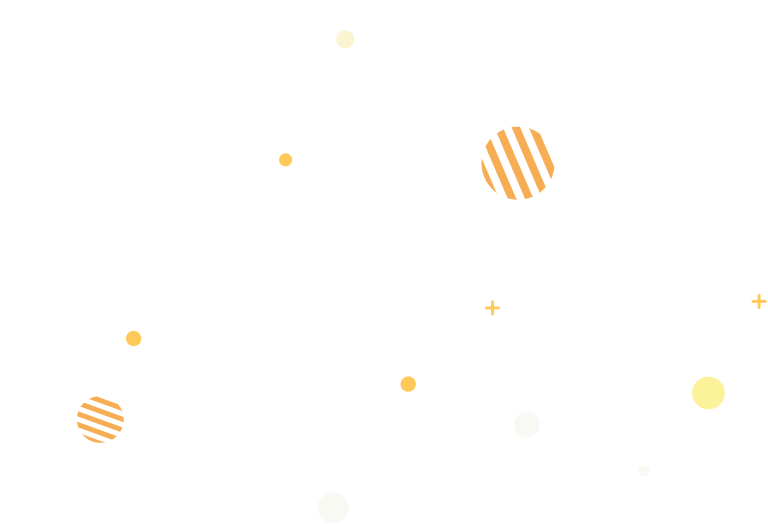
Give the GLSL for this background, as a Shadertoy shader.

```glsl
const vec3 AMBER = vec3(1.0, 0.79, 0.35);
const vec3 ORANGE = vec3(0.965, 0.68, 0.325);

// Antialiased coverage of a signed distance, one pixel wide
float coverage(float dist) {
    return clamp(0.5 - dist * iResolution.y, 0.0, 1.0);
}

float circleDist(vec2 p, float radius) {
    return length(p) - radius;
}

// Plus sign with rounded arm ends
float plusDist(vec2 p, float arm, float halfWidth) {
    p = abs(p);
    if (p.y > p.x) p = p.yx;
    return length(vec2(max(p.x - arm + halfWidth, 0.0), p.y)) - halfWidth;
}

// Disc cut into parallel bands; angle is the direction across the bands
float stripedDiscDist(vec2 p, float radius, float angle) {
    float period = 0.433 * radius;
    float across = dot(p, vec2(cos(angle), sin(angle))) + 0.101 * radius;
    float band = abs(mod(across + 0.5 * period, period) - 0.5 * period);
    return max(circleDist(p, radius), band - 0.107 * radius);
}

void mainImage(out vec4 fragColor, in vec2 fragCoord) {
    vec2 p = fragCoord / iResolution.y;
    vec3 color = vec3(1.0);

    // Plain dots: centre, radius, palette index
    vec3 palette[4] = vec3[4](
        AMBER,
        vec3(0.98, 0.955, 0.82),
        vec3(0.984, 0.949, 0.605),
        vec3(0.975, 0.976, 0.953));
    vec4 dots[8] = vec4[8](
        vec4(0.659, 0.925, 0.0171, 1.0),
        vec4(0.545, 0.695, 0.0124, 0.0),
        vec4(0.255, 0.354, 0.0146, 0.0),
        vec4(0.779, 0.267, 0.0146, 0.0),
        vec4(1.352, 0.250, 0.0312, 2.0),
        vec4(1.006, 0.190, 0.0245, 3.0),
        vec4(0.636, 0.031, 0.0295, 3.0),
        vec4(1.229, 0.101, 0.0105, 3.0));
    for (int i = 0; i < 8; i++) {
        float dist = circleDist(p - dots[i].xy, dots[i].z);
        color = mix(color, palette[int(dots[i].w)], coverage(dist));
    }

    // Striped discs: centre, radius, angle
    vec4 discs[2] = vec4[2](
        vec4(0.9886, 0.6886, 0.0697, 0.405),
        vec4(0.1914, 0.1995, 0.0446, 1.222));
    // Plus signs
    vec2 pluses[2] = vec2[2](vec2(0.940, 0.4124), vec2(1.4486, 0.4248));
    for (int i = 0; i < 2; i++) {
        float disc = stripedDiscDist(p - discs[i].xy, discs[i].z, discs[i].w);
        color = mix(color, ORANGE, coverage(disc));
        float plus = plusDist(p - pluses[i], 0.0143, 0.0028);
        color = mix(color, AMBER, coverage(plus));
    }

    fragColor = vec4(color, 1.0);
}
```
